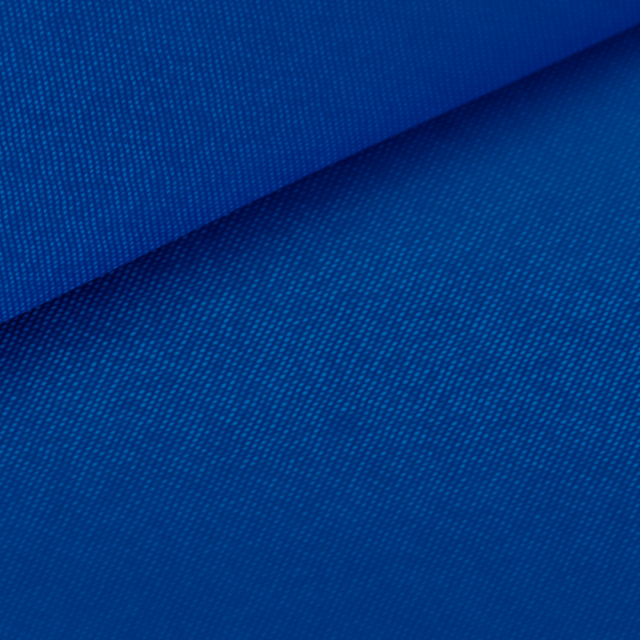
Write a WebGL 1 fragment shader that draws this texture.

```glsl
precision highp float;
// Blue twill cloth: an upper layer folds diagonally over a lower one and shades it.
// Each layer is a slanted lattice of stitches with random wear; contrast fades out
// of focus, and one tone ramp turns light into blue.
uniform vec2 u_resolution;

const float TAU = 6.2831853;
const vec3 DEEP_BLUE = vec3(0.0, 0.02, 0.19);
const vec3 MID_BLUE = vec3(0.0, 0.215, 0.495);
const vec3 LIGHT_BLUE = vec3(0.0, 0.39, 0.68);
const vec3 FOLD_TINT = vec3(0.0, -0.024, 0.035);
const float FOLD_SLOPE = 0.47;
const float FOLD_START = 0.497;
const float STITCH_MEAN = 0.30;

float hash(vec2 p) {
  vec3 q = fract(vec3(p.xyx) * 0.1031);
  q += dot(q, q.yzx + 33.33);
  return fract((q.x + q.y) * q.z);
}

float noise(vec2 p) {
  vec2 cell = floor(p);
  vec2 f = fract(p);
  f = f * f * (3.0 - 2.0 * f);
  float low = mix(hash(cell), hash(cell + vec2(1.0, 0.0)), f.x);
  float high = mix(hash(cell + vec2(0.0, 1.0)), hash(cell + 1.0), f.x);
  return mix(low, high, f.y);
}

// Coordinates of p in the lattice spanned by the row and wale steps.
vec2 toLattice(vec2 p, vec2 row, vec2 wale) {
  float area = row.x * wale.y - row.y * wale.x;
  return vec2(p.x * wale.y - p.y * wale.x, row.x * p.y - row.y * p.x) / area;
}

// Rounded, tilted stitches set along the wales, each with its own brightness.
float stitches(vec2 q, float tilt) {
  q += 0.30 * vec2(noise(q * 0.37), noise(q * 0.33 + 40.0));
  float across = fract(q.x) - 0.5;
  float along = q.y - tilt * across;
  float ridge = 0.5 + 0.5 * cos(TAU * across);
  float bump = 0.5 - 0.5 * cos(TAU * along);
  float wear = mix(0.55, 1.4, hash(floor(vec2(q.x, along)) + 200.0));
  return ridge * (0.20 + 0.80 * bump) * wear;
}

// Soft unevenness of the yarn at two scales.
float mottle(vec2 q) {
  return 0.6 * noise(q * 0.8) + 0.4 * noise(q * 0.17 + 70.0) - 0.5;
}

float clothTone(float light, vec2 q, float tilt, float focus, float detail) {
  float weave = 0.68 * (stitches(q, tilt) - STITCH_MEAN) * detail;
  return light + focus * weave + 0.10 * mottle(q) * (0.5 + 0.5 * focus);
}

vec3 clothColor(float tone) {
  float t = clamp(tone, 0.0, 1.0) * 2.0;
  float dim = min(t, 1.0);
  vec3 dark = mix(DEEP_BLUE, MID_BLUE, vec3(dim, dim, pow(dim, 0.65)));
  return mix(dark, LIGHT_BLUE, max(t - 1.0, 0.0));
}

// Lower layer, shaded beneath the fold and sharpest in a level band.
vec3 lowerCloth(vec2 p, float below, float detail) {
  vec2 q = toLattice(p, vec2(0.0100, -0.0042), vec2(0.0045, 0.0085));
  float band = (p.y - 0.46 + 0.03 * p.x) / 0.24;
  float focus = 0.15 + 0.80 * exp(-band * band);
  float reach = below / mix(0.090, 0.070, p.x);
  float shadow = exp(-reach * reach);
  float light = mix(0.49, 0.585, smoothstep(0.0, 0.5, p.y));
  light -= 0.45 * shadow + 0.06 * exp(-below / 0.015);
  return clothColor(clothTone(light, q, 0.55, focus * (1.0 - 0.4 * shadow), detail));
}

// Upper layer, its weave squeezed together where it turns over the fold.
vec3 upperCloth(vec2 p, float above, vec2 normal, float detail) {
  float turn = exp(-above / 0.08);
  vec2 bent = p - normal * 0.025 * turn;
  vec2 q = toLattice(bent, vec2(0.0108, -0.0012), vec2(-0.0017, 0.0080));
  float focus = mix(0.85, 0.15, smoothstep(0.05, 0.85, p.x));
  focus *= mix(1.0, 0.75, smoothstep(0.8, 1.0, p.y));
  float light = mix(0.57, 0.45, p.x) - 0.12 * exp(-above / 0.05);
  float tone = clothTone(light, q, 0.8, focus * (1.0 - 0.3 * turn), detail);
  return clothColor(tone) + FOLD_TINT * (0.35 + 0.65 * turn);
}

void main() {
  vec2 p = gl_FragCoord.xy / u_resolution;
  float pixel = 1.0 / min(u_resolution.x, u_resolution.y);

  // Signed distance to the fold, positive on the upper layer.
  vec2 normal = normalize(vec2(-FOLD_SLOPE, 1.0));
  float ripple = 0.003 * sin(TAU * p.x * 1.1 - 1.8);
  float fold = (p.y - FOLD_START - FOLD_SLOPE * p.x - ripple) * normal.y;

  // Stitches too small for the pixel grid melt into plain cloth.
  float detail = 1.0 - smoothstep(0.0025, 0.006, pixel);
  vec3 lower = lowerCloth(p, max(-fold, 0.0), detail);
  vec3 upper = upperCloth(p, max(fold, 0.0), normal, detail);

  float softness = max(pixel, mix(0.0015, 0.005, p.x));
  vec3 color = mix(lower, upper, smoothstep(-softness, softness, fold));
  gl_FragColor = vec4(max(color, 0.0), 1.0);
}
```
